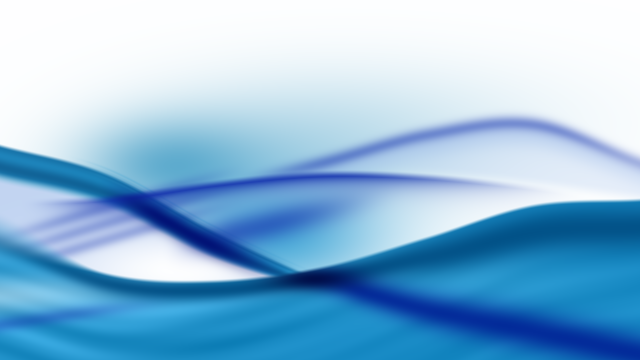
Give the GLSL for this background, as a Shadertoy shader.

```glsl
#define EDGE_SOFT 0.007
#define GRAIN_STRENGTH 0.16
#define GRAIN_SCALE vec2(2.2, 17.0)
#define PALE_STREAKS 3
#define FINE_LINES 4

const vec3 WHITE = vec3(0.995, 0.998, 1.0);
const vec3 LAVENDER = vec3(0.60, 0.72, 0.91);
const vec3 MIST = vec3(0.20, 0.58, 0.75);
const vec3 SKY = vec3(0.20, 0.63, 0.83);
const vec3 AZURE = vec3(0.09, 0.54, 0.77);
const vec3 DEEP_TEAL = vec3(0.0, 0.30, 0.51);
const vec3 ROYAL = vec3(0.08, 0.20, 0.68);
const vec3 NAVY = vec3(0.0, 0.04, 0.44);

// Heights of the flowing curves at seven even steps across the canvas
const float RIBBON_TOP[7] = float[7](0.595, 0.516, 0.357, 0.222, 0.13, 0.05, 0.0);
const float RIBBON_LOW[7] = float[7](0.50, 0.43, 0.287, 0.19, 0.10, 0.02, -0.03);
const float BODY[7] = float[7](0.356, 0.238, 0.218, 0.255, 0.338, 0.428, 0.444);
const float BAND[7] = float[7](0.44, 0.452, 0.493, 0.520, 0.512, 0.482, 0.44);
const float ARCH[7] = float[7](0.305, 0.394, 0.477, 0.544, 0.623, 0.652, 0.545);
const float PLUME[7] = float[7](0.22, 0.28, 0.34, 0.41, 0.485, 0.52, 0.52);
const float STREAK[7] = float[7](0.40, 0.34, 0.28, 0.222, 0.140, 0.080, 0.016);
const float LOWER[7] = float[7](0.097, 0.139, 0.171, 0.19, 0.21, 0.22, 0.22);

// Catmull-Rom curve through evenly spaced heights
float curve(float x, float h[7]) {
    float s = clamp(x, 0.0, 0.9999) * 6.0;
    int i = int(s);
    float t = fract(s);
    float b = h[i], c = h[i + 1];
    float a = i > 0 ? h[max(i - 1, 0)] : 2.0 * b - c;
    float d = i < 5 ? h[min(i + 2, 6)] : 2.0 * c - b;
    return b + 0.5 * t * (c - a + t * (2.0 * a - 5.0 * b + 4.0 * c - d
         + t * (3.0 * (b - c) + d - a)));
}

float bell(float d, float width) {
    return exp(-d * d / (width * width));
}

float glow(vec2 p, vec2 centre, vec2 size) {
    vec2 q = (p - centre) / size;
    return exp(-dot(q, q));
}

// Soft fade in and out along x
float span(float x, float a, float b, float c, float d) {
    return smoothstep(a, b, x) * (1.0 - smoothstep(c, d, x));
}

vec2 gradientAt(vec2 cell) {
    float n = fract(sin(dot(cell, vec2(127.1, 311.7))) * 43758.5);
    return vec2(cos(n * 6.2832), sin(n * 6.2832));
}

float gradientNoise(vec2 p) {
    vec2 i = floor(p), f = fract(p);
    vec2 u = f * f * f * (f * (f * 6.0 - 15.0) + 10.0);
    vec2 e = vec2(1.0, 0.0);
    float low = mix(dot(gradientAt(i), f), dot(gradientAt(i + e), f - e), u.x);
    float high = mix(dot(gradientAt(i + e.yx), f - e.yx), dot(gradientAt(i + 1.0), f - 1.0), u.x);
    return mix(low, high, u.y);
}

vec3 backdrop(vec2 p) {
    vec3 col = mix(WHITE, MIST, 0.13 * glow(p, vec2(0.62, 0.66), vec2(0.30, 0.17)));
    col = mix(col, MIST, 0.32 * glow(p, vec2(0.45, 0.56), vec2(0.24, 0.19)));
    col = mix(col, MIST, 0.72 * glow(p, vec2(0.27, 0.54), vec2(0.14, 0.125)));
    return mix(col, SKY, 0.85 * glow(p, vec2(0.43, 0.34), vec2(0.17, 0.15)));
}

// Teal ribbon falling from the left, with the bright hollow beneath it
vec3 tealRibbon(vec3 col, vec2 p) {
    float top = curve(p.x, RIBBON_TOP), low = curve(p.x, RIBBON_LOW);
    float t = (top - p.y) / (top - low);
    float hollow = smoothstep(0.8, 1.1, t) * (1.0 - smoothstep(0.42, 0.5, p.x));
    float bright = glow(p, vec2(0.28, 0.25), vec2(0.19, 0.12));
    col = mix(col, mix(mix(WHITE, LAVENDER, 0.6), WHITE, bright), hollow);

    float fade = 1.0 - smoothstep(0.43, 0.58, p.x);
    float mask = smoothstep(-EDGE_SOFT, EDGE_SOFT, top - p.y) * (1.0 - smoothstep(0.75, 1.12, t));
    float shade = 0.75 * bell(t - 0.62, 0.25) + 0.45 * bell(t - 0.05, 0.18);
    col = mix(col, mix(AZURE, DEEP_TEAL, shade), mask * fade * 0.95);
    for (int i = 0; i < FINE_LINES; i++) {
        float d = p.y - top - 0.009 * float(i) + 0.012;
        col = mix(col, SKY, 0.28 * bell(d, 0.004) * span(p.x, 0.1, 0.22, 0.38, 0.52));
    }
    return col;
}

// Translucent blue veils
vec3 blueVeils(vec3 col, vec2 p) {
    float arch = curve(p.x, ARCH), band = curve(p.x, BAND);
    float under = smoothstep(0.0, 0.03, arch - p.y) * smoothstep(-0.01, 0.03, p.y - band);
    col = mix(col, LAVENDER, 0.22 * under * smoothstep(0.5, 0.7, p.x));
    for (int i = 0; i < PALE_STREAKS; i++) {
        float d = p.y - arch + 0.045 * float(i) - 0.03;
        col = mix(col, ROYAL, 0.32 * bell(d, 0.019) * span(p.x, -0.05, 0.12, 0.24, 0.40));
    }
    float archFade = smoothstep(0.35, 0.52, p.x) * (1.0 - 0.35 * smoothstep(0.85, 1.0, p.x));
    col = mix(col, ROYAL, 0.58 * bell(p.y - arch, 0.021) * archFade);
    col = mix(col, LAVENDER, 0.35 * bell(p.y - arch + 0.03, 0.035) * archFade);

    float plume = bell(p.y - curve(p.x, PLUME), 0.045);
    col = mix(col, ROYAL, 0.62 * plume * span(p.x, 0.25, 0.37, 0.42, 0.64));
    float d = band - p.y;
    float profile = smoothstep(-0.009, 0.012, d) * exp(-max(d - 0.012, 0.0) / 0.027);
    col = mix(col, ROYAL, 0.88 * profile * span(p.x, 0.03, 0.22, 0.50, 0.92));

    // Navy knots where the veils cross the ribbon
    float middle = 0.5 * (curve(p.x, RIBBON_TOP) + curve(p.x, RIBBON_LOW));
    float knot = bell(p.y - middle + 0.004, 0.033) * span(p.x, 0.15, 0.25, 0.32, 0.47);
    return mix(col, NAVY, 0.88 * knot);
}

// Broad wave filling the lower part
vec3 lowerWave(vec3 col, vec2 p) {
    float depth = curve(p.x, BODY) - p.y;
    float left = 1.0 - smoothstep(0.2, 0.6, p.x);
    float right = smoothstep(0.45, 0.85, p.x);
    vec3 water = mix(AZURE, SKY, 0.8 * glow(p, vec2(0.64, 0.22), vec2(0.25, 0.09)) + 0.4 * left);
    water = mix(water, WHITE, 0.45 * glow(p, vec2(-0.02, 0.18), vec2(0.22, 0.05)));
    water += GRAIN_STRENGTH * (0.35 + left) * gradientNoise(vec2(p.x, depth + 0.25 * p.x) * GRAIN_SCALE);
    float core = mix(0.025, 0.075, right), width = mix(0.028, 0.062, right);
    float dark = bell(depth - core, width) * mix(0.6, 1.0, smoothstep(0.0, 0.2, p.x));
    water = mix(water, DEEP_TEAL, 0.9 * dark);
    water = mix(water, ROYAL, 0.4 * bell(p.y - curve(p.x, LOWER), 0.02) * (1.0 - smoothstep(0.08, 0.3, p.x)));
    float streak = bell(p.y - curve(p.x, STREAK), mix(0.035, 0.055, right));
    water = mix(water, NAVY + vec3(0.0, 0.08, 0.14), 0.88 * streak * smoothstep(0.43, 0.57, p.x));
    water = mix(water, NAVY * 0.55, 0.85 * glow(p, vec2(0.49, 0.225), vec2(0.07, 0.03)));
    float soft = EDGE_SOFT + 0.05 * (1.0 - smoothstep(0.0, 0.16, p.x));
    float cover = smoothstep(-soft, soft, depth) * mix(0.78, 1.0, smoothstep(0.0, 0.12, p.x + depth));
    return mix(col, water, cover);
}

void mainImage(out vec4 fragColor, in vec2 fragCoord) {
    vec2 p = fragCoord / iResolution.xy;
    vec3 col = lowerWave(blueVeils(tealRibbon(backdrop(p), p), p), p);
    fragColor = vec4(clamp(col, 0.0, 1.0), 1.0);
}
```
